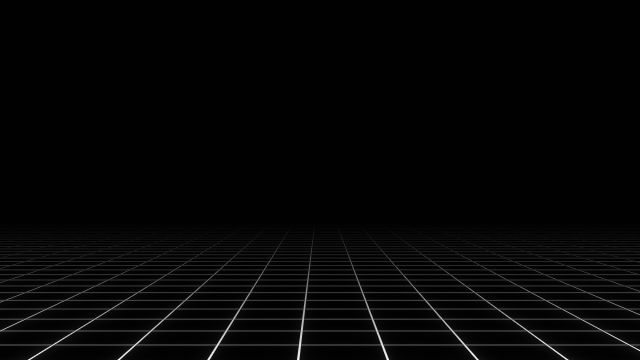
Give the GLSL for this background, as a WebGL 2 fragment shader.

```glsl
#version 300 es
precision highp float;
// Dark perspective floor of thin white glowing grid lines fading toward the horizon.

#define HORIZON 0.5          // height of the vanishing line
#define FADE_START 0.12      // depth below the horizon where lines appear
#define RAIL_STEP 0.499      // spacing of receding lines, in floor units
#define RAIL_PHASE -0.243    // sideways shift, in cells
#define RUNG_STEP 0.2026     // spacing of cross lines, in floor depth
#define RUNG_START 2.182     // depth of the nearest visible cross line
#define RAIL_WIDTH 0.0066    // half width of receding lines, in floor units
#define RUNG_WIDTH 0.0011    // largest half width of cross lines
#define RAIL_INK 0.86
#define RUNG_INK 0.50
#define GLOW_SIZE 0.014
#define BACKDROP 0.003

uniform vec2 u_resolution;
out vec4 fragColor;

// Distance to the nearest whole number.
float cellDistance(float v) {
    return abs(fract(v + 0.5) - 0.5);
}

// Share of a pixel footprint covered by a line of the given half width.
float coverage(float dist, float halfWidth, float footprint) {
    float near = max(dist - 0.5 * footprint, -halfWidth);
    float far = min(dist + 0.5 * footprint, halfWidth);
    return max(far - near, 0.0) / footprint;
}

void main() {
    // Canvas units: height is one, x is centered.
    float pixel = 1.0 / u_resolution.y;
    vec2 p = (gl_FragCoord.xy - vec2(0.5 * u_resolution.x, 0.0)) * pixel;
    float drop = HORIZON - p.y;
    float light = BACKDROP;

    if (drop > FADE_START) {
        // Project the pixel onto the floor.
        float side = p.x / drop;
        float depth = 1.0 / drop;
        float slant = sqrt(1.0 + side * side);
        float fade = pow((drop - FADE_START) / (HORIZON - FADE_START), 0.8);

        // Receding lines, widening toward the viewer.
        float railDist = cellDistance(side / RAIL_STEP - RAIL_PHASE) * RAIL_STEP * drop;
        float rail = coverage(railDist, RAIL_WIDTH * drop, pixel * slant);

        // Cross lines, thinning out with distance.
        float rungDist = cellDistance((depth - RUNG_START) / RUNG_STEP) * RUNG_STEP * drop * drop;
        float rung = coverage(rungDist, min(RUNG_WIDTH, 0.03 * drop * drop), pixel);

        // Soft halo, strongest close to the viewer.
        float halo = 0.09 * exp(-railDist / (slant * GLOW_SIZE));
        halo += 0.025 * exp(-rungDist / (0.5 * GLOW_SIZE));

        light += fade * max(RAIL_INK * rail, RUNG_INK * rung);
        light += fade * fade * halo;
    }

    fragColor = vec4(vec3(min(light, 1.0)), 1.0);
}
```
